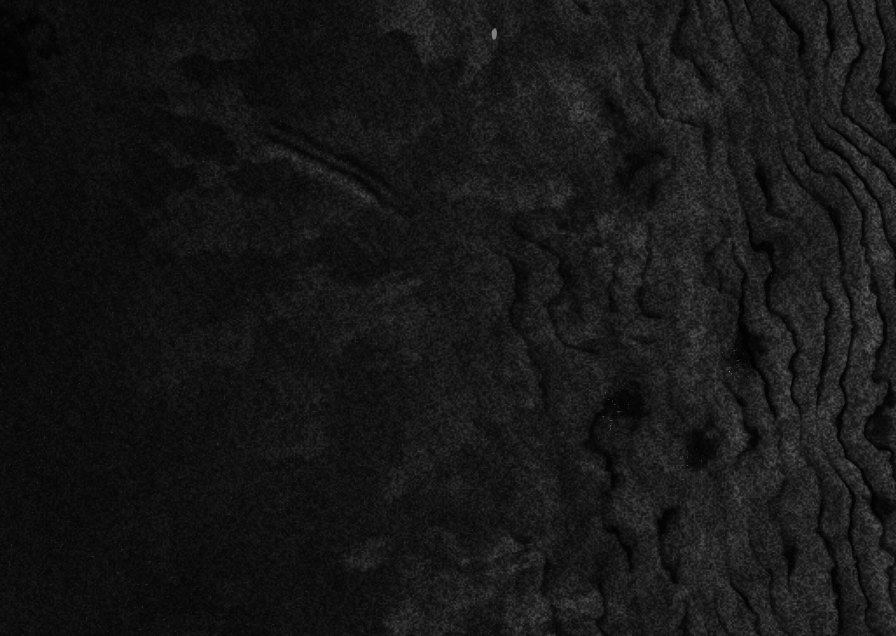
Give the GLSL for this texture, as a Shadertoy shader.

```glsl
// Dark wet sand: pale silt wisps on the left, wind-cut ripples and pits on the right.
#define GRAIN_SCALE 364.0
#define GRAIN_AMOUNT 1.25
#define SPARKLE 0.24
#define SHADE_LEFT 0.050
#define SHADE_RIGHT 0.138
#define WISP_LIGHT 0.052
#define RIPPLE_COUNT 22.0
#define RIPPLE_DEPTH 0.85
#define FOLD_COUNT 12.0
#define FOLD_DEPTH 0.60
#define LUMP_DEPTH 2.2

float hash(vec2 p) {
    return fract(sin(dot(p, vec2(12.9898, 78.233))) * 43758.5453);
}

float noise(vec2 p) {
    vec2 cell = floor(p), f = fract(p);
    f = f * f * (3.0 - 2.0 * f);
    return mix(mix(hash(cell), hash(cell + vec2(1, 0)), f.x),
               mix(hash(cell + vec2(0, 1)), hash(cell + vec2(1, 1)), f.x), f.y);
}

float fbm(vec2 p) {
    float sum = 0.0, weight = 0.5;
    for (int i = 0; i < 5; i++) {
        sum += weight * noise(p);
        p = mat2(1.6, 1.2, -1.2, 1.6) * p + 7.3;
        weight *= 0.5;
    }
    return sum / 0.97;
}

// Asymmetric ridge: lit rim, then a sharp shadow that fades to the right
float ridge(float phase) {
    float t = fract(phase);
    float rim = smoothstep(0.35, 0.9, t) * (1.0 - smoothstep(0.92, 1.0, t));
    float shadow = smoothstep(0.0, 0.06, t) * (1.0 - smoothstep(0.08, 0.32, t));
    return 0.42 * rim - shadow;
}

// Ragged hollow, 1 in the middle and 0 outside
float pit(vec2 p, vec2 center, vec2 radius) {
    float ragged = 1.5 * (fbm(p * 60.0) - 0.5);
    return 1.0 - smoothstep(0.25, 1.15, length((p - center) / radius) + ragged);
}

// Long curved drag mark: shadowed furrows above a lit lower lip
float furrow(vec2 p) {
    float along = (p.x - 0.40) / 0.24;
    float bend = 0.79 - 0.07 * along - 0.06 * along * along;
    float d = p.y - bend + 0.012 * (fbm(p * 25.0) - 0.5);
    float ends = smoothstep(-0.05, 0.2, along) * (1.0 - smoothstep(0.7, 1.15, along));
    float shadow = exp(-pow(d / 0.007, 2.0)) + 0.7 * exp(-pow((d - 0.023) / 0.010, 2.0));
    float lip = exp(-pow((d + 0.015) / 0.011, 2.0)) + 0.4 * exp(-pow((d - 0.012) / 0.005, 2.0));
    return ends * (0.8 * lip - 0.7 * shadow);
}

void mainImage(out vec4 fragColor, in vec2 fragCoord) {
    vec2 p = fragCoord / iResolution.y;
    vec2 warp = vec2(fbm(p * 6.0), fbm(p * 6.0 + 31.7)) - 0.5;

    // Broad light, growing toward the right
    float shade = mix(SHADE_LEFT, SHADE_RIGHT, smoothstep(0.05, 1.35, p.x));
    shade *= 0.80 + 0.40 * fbm(p * 3.0 + 4.0);

    // Small curled silt wisps, crisp on one side and fading on the other
    vec2 drift = p + 0.16 * warp;
    float silt = fbm(drift * vec2(10.0, 17.0) + 2.6);
    float siltBeside = fbm((drift + vec2(0.012, -0.010)) * vec2(10.0, 17.0) + 2.6);
    float wisp = smoothstep(0.48, 0.62, silt) * (0.75 + 2.5 * clamp(silt - siltBeside, -0.2, 0.2));
    float wispArea = smoothstep(0.05, 0.45, p.x) * (1.0 - 0.75 * smoothstep(0.85, 1.2, p.x));
    wispArea *= 0.5 + 0.8 * smoothstep(0.35, 0.6, fbm(p * 4.0 + 63.0));
    shade += WISP_LIGHT * wispArea * (wisp - 0.3);

    // Relief: lumps and loose folds in the middle, dense ripples on the right
    float lean = 0.08 * p.y + 0.20 * p.y * p.y;
    float edge = p.x + 0.10 * (noise(p * 4.0 + 9.0) - 0.5);
    float rippleArea = smoothstep(1.08, 1.22, edge);
    float foldArea = smoothstep(0.60, 0.95, edge) * (1.0 - rippleArea);
    float broken = smoothstep(0.40, 0.60, fbm(p * vec2(11.0, 7.0) + 17.0));
    float ripple = ridge((p.x + lean + 0.15 * warp.x + 0.018 * fbm(p * 20.0)) * RIPPLE_COUNT);
    float fold = ridge((p.x + lean + 0.30 * warp.y + 0.03 * fbm(p * 18.0)) * FOLD_COUNT);
    vec2 lumpPoint = (p + 0.10 * warp + vec2(lean, 0.0)) * vec2(13.0, 8.0);
    float lump = fbm(lumpPoint) - fbm(lumpPoint + vec2(0.20, -0.10));
    float relief = RIPPLE_DEPTH * rippleArea * mix(0.35, 1.0, broken) * ripple;
    relief += FOLD_DEPTH * foldArea * broken * fold;
    relief += LUMP_DEPTH * lump * mix(0.25, 1.0, smoothstep(0.5, 0.95, edge));
    shade *= max(1.0 + relief + furrow(p), 0.15);

    // Hollows, each with a patch of coarse bright grains at its lower left
    float hollow = pit(p, vec2(0.0, 0.92), vec2(0.09, 0.12));
    float coarse = 0.0;
    for (int i = 0; i < 3; i++) {
        float k = float(i);
        vec2 center = vec2(0.99 + 0.136 * k - 0.0215 * k * k, 0.37 - 0.202 * k + 0.122 * k * k);
        hollow = max(hollow, pit(p, center, vec2(0.036, 0.044)));
        coarse = max(coarse, pit(p, center - vec2(0.024, 0.020), vec2(0.030, 0.042)));
    }
    for (int i = 0; i < 2; i++) {
        vec2 center = vec2(1.385, 0.21 + 0.12 * float(i));
        hollow = max(hollow, pit(p, center, vec2(0.027, 0.034)));
    }
    shade *= 1.0 - 0.75 * hollow;

    // Sand grain, mostly dark, with rare sparkling particles
    vec2 g = p * GRAIN_SCALE + 0.5;
    float fine = pow(noise(g), 1.5) - 0.4;
    float clump = noise(mat2(0.45, 0.3, -0.3, 0.45) * g + 50.0) - 0.5;
    shade *= 1.0 + GRAIN_AMOUNT * (0.75 * fine + 0.3 * clump);
    float sparkle = pow(noise(g + 91.0), 18.0);
    shade += SPARKLE * sparkle * (0.45 + 1.8 * coarse) * (1.0 - 0.6 * hollow * (1.0 - coarse));

    // Small pale shell chip
    float chip = length((p - vec2(0.777, 0.947)) / vec2(0.004, 0.010)) + noise(p * 200.0) - 0.5;
    shade = mix(shade, 0.5, 1.0 - smoothstep(0.5, 1.1, chip));

    fragColor = vec4(vec3(max(shade, 0.0)), 1.0);
}
```
